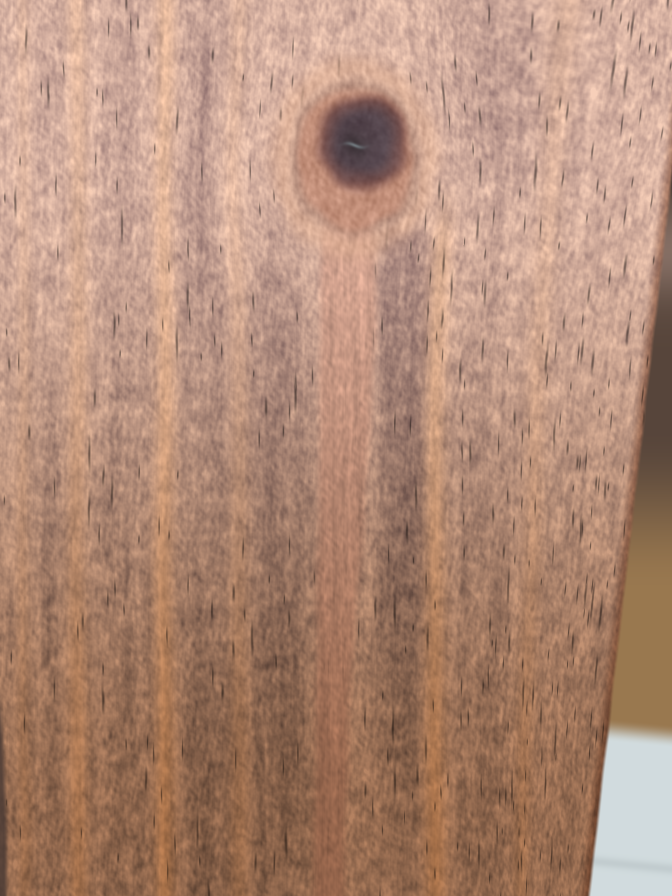
Reproduce this texture procedurally as a Shadertoy shader.

```glsl
#define KNOT vec2(0.540, 1.121)
#define KNOT_RADIUS vec2(0.070, 0.074)
#define HALO vec2(0.528, 1.098)
#define HALO_RADIUS vec2(0.094, 0.114)
#define EDGE_BASE 0.877
#define EDGE_SLOPE 0.115
#define FIBRE_AMOUNT 0.32
#define MOTTLE_AMOUNT 0.48
#define FLECK_AMOUNT 0.42
#define PORE_DENSITY 0.15
#define PORE_DARKNESS 0.42
#define EXPOSURE 1.09

vec2 hash2(vec2 p) {
    vec3 h = fract(p.xyx * vec3(0.1031, 0.1030, 0.0973));
    h += dot(h, h.yzx + 33.33);
    return fract((h.xx + h.yz) * h.zy);
}

float corner(vec2 cell, vec2 offset) {
    return dot(hash2(cell) * 2.0 - 1.0, offset);
}

// Gradient noise, roughly -0.6 to 0.6
float gnoise(vec2 p) {
    vec2 i = floor(p), f = fract(p);
    vec2 u = f * f * f * (f * (f * 6.0 - 15.0) + 10.0);
    vec2 e = vec2(1.0, 0.0);
    float low = mix(corner(i, f), corner(i + e, f - e), u.x);
    float high = mix(corner(i + e.yx, f - e.yx), corner(i + 1.0, f - 1.0), u.x);
    return mix(low, high, u.y);
}

float fbm(vec2 p) {
    float sum = 0.0, amp = 1.0;
    for (int i = 0; i < 4; i++) {
        sum += amp * gnoise(p);
        p = p * 2.03 + 17.3;
        amp *= 0.6;
    }
    return sum;
}

float band(float x, float centre, float width) {
    float d = (x - centre) / width;
    return exp(-d * d);
}

// Short dark dashes scattered along the grain
float pores(vec2 g) {
    float mask = 0.0;
    for (int layer = 0; layer < 2; layer++) {
        float k = float(layer);
        vec2 s = g * vec2(62.0 + 27.0 * k, 12.0 + 8.0 * k) + 31.0 * k;
        s.y += hash2(vec2(floor(s.x), 5.0)).x * 9.0;
        vec2 rnd = hash2(floor(s)), f = fract(s) - 0.5;
        f.x += (rnd.y - 0.5) * 0.5 + 0.10 * gnoise(g * 40.0);
        float dash = smoothstep(0.19, 0.0, abs(f.x)) * smoothstep(0.15 + 0.33 * rnd.y, 0.02, abs(f.y));
        float density = PORE_DENSITY * (0.5 + smoothstep(0.55, 0.85, g.x));
        mask = max(mask, dash * step(rnd.x, density));
    }
    return mask;
}

// Blurred room seen past the board
vec3 backdrop(vec2 q) {
    vec3 col = mix(vec3(0.60, 0.47, 0.31), vec3(0.34, 0.27, 0.23), smoothstep(0.45, 0.70, q.y));
    col = mix(col, vec3(0.52, 0.43, 0.39), band(q.y, 0.96, 0.07));
    col = mix(col, vec3(0.17, 0.14, 0.14), smoothstep(1.03, 1.08, q.y));
    vec3 tiles = vec3(0.82, 0.86, 0.87) - 0.06 * band(q.y, 0.04 + 0.1 * (1.0 - q.x), 0.008);
    return mix(tiles, col, smoothstep(0.225, 0.26, q.y + 0.1 * (q.x - 0.95)));
}

vec3 board(vec2 q) {
    float height = smoothstep(0.05, 1.15, q.y);

    // Grain follows the slanted edge and parts around the knot
    vec2 g = q, toKnot = q - HALO;
    g.x -= EDGE_SLOPE * (q.y - 0.75) * smoothstep(0.68, 0.95, q.x);
    g.x -= 0.25 * toKnot.x * exp(-dot(toKnot, toKnot) * 40.0);
    g.x += 0.008 * gnoise(vec2(q.x * 5.0, q.y * 3.0));

    // Broad dark bands, fibres and mottling
    float darkBand = 0.7 * band(g.x, 0.305, 0.036) + 0.4 * band(g.x, 0.185, 0.035)
        + 0.35 * band(g.x, 0.72, 0.04) + 0.3 * band(g.x, 0.075, 0.02);
    darkBand += 0.95 * band(g.x, 0.415, 0.05) * smoothstep(1.12, 0.80, q.y) * smoothstep(-0.3, 0.4, q.y);
    float besideHeart = smoothstep(0.046, 0.026, abs(g.x - 0.598)) * smoothstep(1.01, 0.96, q.y);
    darkBand += 1.25 * besideHeart * smoothstep(-0.1, 0.6, q.y);
    darkBand += 0.55 * band(q.x, 0.76, 0.10) * band(q.y, 1.17, 0.13);
    float fibre = fbm(vec2(g.x * 60.0, g.y * 2.5));
    float mottle = fbm(vec2(g.x * 34.0, g.y * 30.0) + 9.0);
    float fleck = gnoise(vec2(g.x * 150.0 + g.y * 50.0, g.y * 95.0))
        + gnoise(vec2(g.x * 170.0 - g.y * 30.0, g.y * 50.0) + 40.0);
    float tone = 0.76 - 0.46 * darkBand + FIBRE_AMOUNT * fibre + MOTTLE_AMOUNT * mottle + FLECK_AMOUNT * fleck;

    vec3 shade = mix(vec3(0.35, 0.25, 0.19), vec3(0.59, 0.47, 0.45), height);
    vec3 light = mix(vec3(0.60, 0.43, 0.32), vec3(0.84, 0.70, 0.63), height);
    vec3 col = mix(shade, light, clamp(tone, -0.25, 1.2));

    // Honey coloured stripes
    float honey = 0.6 * band(g.x, 0.115, 0.014) + 0.85 * band(g.x, 0.246, 0.015)
        + 0.35 * band(g.x, 0.035, 0.010) + 0.4 * band(g.x, 0.357, 0.014)
        + 0.8 * band(g.x, 0.648, 0.016) * smoothstep(1.08, 0.95, q.y)
        + 0.4 * band(g.x, 0.80, 0.016);
    vec3 honeyColour = mix(vec3(0.62, 0.41, 0.25), vec3(0.84, 0.67, 0.55), height);
    col = mix(col, honeyColour * (1.0 + 0.12 * fibre + 0.10 * mottle + 0.10 * fleck), honey * 0.85);

    // Reddish heart below the knot
    float heartWidth = mix(0.021, 0.040, smoothstep(0.1, 0.9, q.y));
    float heartX = abs(q.x - mix(0.490, 0.519, smoothstep(0.0, 1.0, q.y)) + 0.006 * gnoise(q * 8.0));
    float heart = smoothstep(heartWidth + 0.010, heartWidth - 0.008, heartX) * smoothstep(1.03, 0.97, q.y);
    vec3 heartColour = mix(vec3(0.54, 0.36, 0.27), vec3(0.78, 0.60, 0.53), height);
    col = mix(col, heartColour * (1.0 + 0.16 * fibre + 0.13 * fleck), heart * 0.8);

    float clear = (1.0 - 0.8 * heart) * smoothstep(0.9, 1.3, length(toKnot / HALO_RADIUS));
    col *= 1.0 - PORE_DARKNESS * pores(g) * clear;

    // Knot halo, rim and core
    float wobble = 0.10 * gnoise(q * 22.0);
    float halo = length(toKnot / HALO_RADIUS) + wobble;
    float grain = 0.05 * mottle + 0.07 * fleck;
    col = mix(col, vec3(0.79, 0.62, 0.52) + grain, 0.6 * band(halo, 1.16, 0.18));
    col = mix(col, vec3(0.69, 0.50, 0.42) + grain, smoothstep(1.10, 0.82, halo) * 0.9);
    col *= 1.0 - 0.08 * band(halo, 0.98, 0.07);
    col *= EXPOSURE;
    float core = length((q - KNOT) / KNOT_RADIUS) + wobble * 1.5;
    vec3 coreColour = mix(vec3(0.34, 0.28, 0.31), vec3(0.48, 0.32, 0.30), smoothstep(0.45, 1.0, core));
    col = mix(col, coreColour + 0.05 * mottle + 0.03 * fleck, smoothstep(1.12, 0.80, core));

    // Pale split in the core
    vec2 split = q - KNOT + vec2(0.012, 0.004);
    split.y += 0.003 * sin(split.x * 130.0);
    col *= 1.0 - 0.35 * exp(-dot(split, split) * 3000.0);
    col = mix(col, vec3(0.50, 0.55, 0.57), 0.75 * band(split.x, 0.0, 0.014) * band(split.y, 0.0, 0.003));
    return col;
}

void mainImage(out vec4 fragColor, in vec2 fragCoord) {
    vec2 q = fragCoord / iResolution.x;
    float edge = EDGE_BASE + EDGE_SLOPE * q.y + 0.003 * gnoise(vec2(q.y * 14.0, 2.0)) - q.x;
    vec3 wood = board(q);
    wood *= mix(vec3(0.74, 0.64, 0.58), vec3(1.0), smoothstep(0.0, 0.020, edge));
    vec3 col = mix(backdrop(q), wood, smoothstep(-0.003, 0.004, edge));

    // Dark gap at the lower left
    float gap = smoothstep(0.014, 0.005, q.x + 0.04 * max(q.y - 0.1, 0.0)) * smoothstep(0.32, 0.24, q.y);
    col = mix(col, vec3(0.28, 0.22, 0.20), gap * 0.8);
    fragColor = vec4(clamp(col, 0.0, 1.0), 1.0);
}
```
